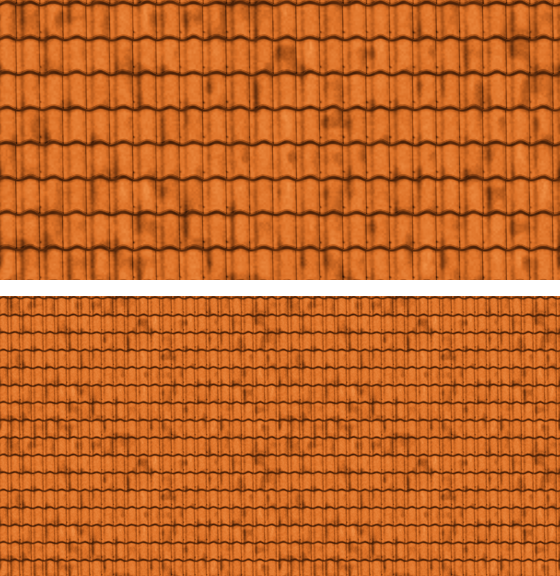
Top: one tile. Bottom: repeated 2 by 2.
Write a Shadertoy shader that draws this texture.

```glsl
// A roof of terracotta pantiles: 24 rolls across and 8 courses down.
// Each course ends in a wavy lip that casts a dark shadow on the one below;
// wrapping noise adds grain, soot and pale wear, so the roof tiles seamlessly.

const vec2 TILES = vec2(24.0, 8.0);      // repeats across and down
const float SEAM_OFFSET = 0.69;          // seam position within a repeat
const float EDGE_OFFSET = 0.93;          // lip position within a course
const float CREST = 0.60;                // top of the roll, measured from the seam
const float WAVE_HEIGHT = 0.052;         // half height of the wavy lip
const float SEAM_SLANT = 0.035;
const float SEAM_WIDTH = 0.018;
const float SHADOW_DEPTH = 0.055;        // dark core below the lip
const float LIP_DEPTH = 0.03;
const float GRAIN = 0.20;
const float SOOT = 0.30;
const float TILE_VARIATION = 0.07;

const vec3 DEEP_BROWN = vec3(0.23, 0.10, 0.025);
const vec3 BURNT_CLAY = vec3(0.64, 0.31, 0.09);
const vec3 TERRACOTTA = vec3(0.87, 0.45, 0.16);
const vec3 PALE_CLAY = vec3(0.95, 0.58, 0.29);

float hash(vec2 p) {
    vec3 q = fract(vec3(p.xyx) * 0.1031);
    q += dot(q, q.yzx + 33.33);
    return fract((q.x + q.y) * q.z);
}

// Value noise over the unit square that wraps after "cells" cells
float noise(vec2 uv, vec2 cells) {
    vec2 p = uv * cells;
    vec2 i = floor(p);
    vec2 f = fract(p);
    f = f * f * (3.0 - 2.0 * f);
    vec2 a = mod(i, cells);
    vec2 b = mod(i + 1.0, cells);
    return mix(mix(hash(a), hash(vec2(b.x, a.y)), f.x),
               mix(hash(vec2(a.x, b.y)), hash(b), f.x), f.y);
}

float bell(float x, float width) {
    return exp(-x * x / (width * width));
}

// Signed distance to a centre on a circle of length one
float wrapDistance(float x, float centre) {
    return fract(x - centre + 0.5) - 0.5;
}

vec3 clayRamp(float tone) {
    vec3 color = mix(DEEP_BROWN, BURNT_CLAY, clamp(tone / 0.5, 0.0, 1.0));
    color = mix(color, TERRACOTTA, clamp((tone - 0.5) / 0.3, 0.0, 1.0));
    return mix(color, PALE_CLAY, clamp((tone - 0.8) / 0.3, 0.0, 1.0));
}

void mainImage(out vec4 fragColor, in vec2 fragCoord) {
    vec2 uv = fragCoord / iResolution.xy;
    vec2 p = uv * TILES;
    vec2 pixel = TILES / iResolution.xy;

    // Wavy courses: height is 0 at a tile's lip and 1 under the next lip
    float wave = cos(6.28318 * (p.x - SEAM_OFFSET - CREST));
    float wobble = 0.025 * (noise(uv, vec2(72.0, 8.0)) - 0.5);
    float v = p.y - EDGE_OFFSET - WAVE_HEIGHT * wave - wobble;
    float height = fract(v);
    float edge = height > 0.5 ? height - 1.0 : height;

    // Position across one tile, from seam to seam
    float u = p.x - SEAM_OFFSET + SEAM_SLANT * (height - 0.5);
    float across = fract(u);
    vec2 id = mod(vec2(floor(u), floor(v)), TILES);
    float tileRandom = hash(id + 17.0);
    float wearRandom = hash(id + 71.0);

    // Clay surface: tile tint, soot, streaks and grain
    float soot = noise(uv, vec2(48.0, 16.0));
    float streak = noise(uv, vec2(120.0, 24.0));
    float fine = noise(uv, vec2(256.0, 128.0));
    float coarse = noise(uv, vec2(128.0, 64.0));
    float tone = 0.84 + TILE_VARIATION * (tileRandom - 0.5);
    tone -= SOOT * smoothstep(0.55, 1.0, soot) * (0.5 + 0.5 * streak);
    tone += GRAIN * (0.6 * fine + 0.4 * coarse - 0.5);

    // Roll shading: dark valley on the left, softer fall on the right
    tone -= (0.13 + 0.22 * soot) * bell(wrapDistance(across, 0.27), 0.10);
    tone -= 0.12 * bell(wrapDistance(across, 0.93), 0.08);
    tone += 0.04 * bell(across - CREST, 0.16);

    // Pale wear on the upper roll of some tiles
    float wear = smoothstep(0.65, 1.0, wearRandom) * smoothstep(0.25, 0.8, streak);
    tone += 0.20 * wear * bell(across - CREST, 0.18) * bell(height - 0.62, 0.25);

    // Seam line and the small nick near its foot
    float seamDistance = abs(wrapDistance(u, 0.0));
    float seam = 1.0 - smoothstep(SEAM_WIDTH - 0.5 * pixel.x, SEAM_WIDTH + pixel.x, seamDistance);
    tone -= seam * (0.26 + 0.22 * streak);
    vec2 nick = vec2(wrapDistance(u, 0.04) / 0.06, (height - 0.20) / 0.035);
    tone -= 0.40 * smoothstep(0.2, 0.6, hash(vec2(id.x, 5.0))) * exp(-dot(nick, nick));

    // Darkened lip, soft shade and hard shadow beneath it
    float above = smoothstep(-pixel.y, pixel.y, edge);
    float lip = above * (1.0 - smoothstep(LIP_DEPTH, LIP_DEPTH + 0.04, edge));
    float depth = SHADOW_DEPTH + 0.018 * wave;
    float soft = (1.0 - above) * smoothstep(-depth - 0.12, -depth, edge);
    float core = (1.0 - above) * smoothstep(-depth - 0.02 - pixel.y, -depth + 0.01, edge);
    tone -= 0.25 * lip + 0.22 * soft;
    tone = mix(tone, 0.03 + 0.16 * coarse, core);

    fragColor = vec4(clayRamp(tone), 1.0);
}
```
